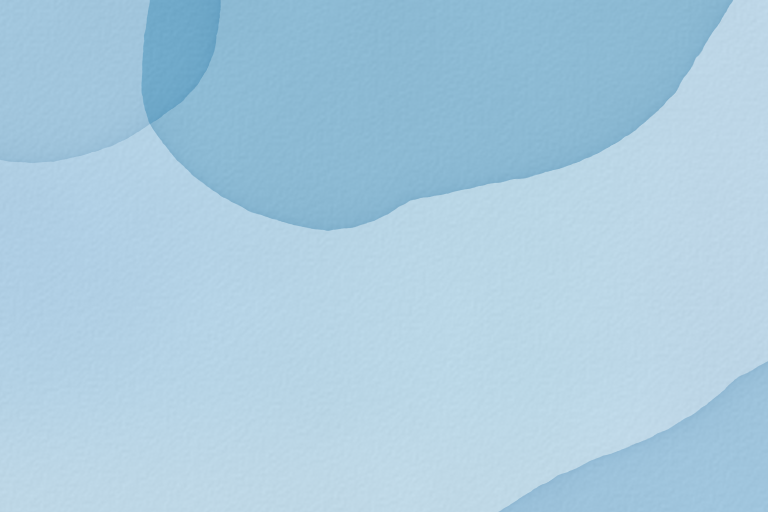
A Shadertoy shader for this background:

```glsl
// Overlapping pale blue watercolour washes on softly grained paper.

const vec3 PAPER = vec3(0.730, 0.843, 0.902);
const vec3 PAPER_COOL = vec3(0.685, 0.808, 0.895);
const vec3 WASH_DEEP = vec3(0.553, 0.732, 0.832);
const vec3 WASH_LIGHT = vec3(0.632, 0.775, 0.865);
const vec3 WASH_OVERLAP = vec3(0.445, 0.668, 0.793);
const vec3 WASH_CORNER = vec3(0.625, 0.772, 0.866);
const vec3 PIGMENT = vec3(1.0, 0.8, 0.6);   // channel loss where paint pools

float hash(vec2 p) {
    return fract(sin(dot(p, vec2(127.1, 311.7))) * 43758.5453);
}

float noise(vec2 p) {
    vec2 i = floor(p), f = fract(p);
    f = f * f * (3.0 - 2.0 * f);
    return mix(mix(hash(i), hash(i + vec2(1, 0)), f.x),
               mix(hash(i + vec2(0, 1)), hash(i + vec2(1, 1)), f.x), f.y);
}

float fbm(vec2 p) {
    float sum = 0.0, amp = 0.5;
    for (int i = 0; i < 4; i++) {
        sum += amp * noise(p);
        p = p * 2.03 + 17.0;
        amp *= 0.5;
    }
    return sum;
}

// Signed distance to a quadratic curve, positive on its left; keeps the nearer of it and d.
float nearer(float d, vec2 p, vec2 a, vec2 b, vec2 c) {
    const int STEPS = 16;
    vec2 start = a;
    for (int i = 1; i <= STEPS; i++) {
        float t = float(i) / float(STEPS);
        vec2 end = mix(mix(a, b, t), mix(b, c, t), t);
        vec2 e = end - start, q = p - start;
        float dist = length(q - e * clamp(dot(q, e) / dot(e, e), 0.0, 1.0));
        if (dist < abs(d)) d = e.x * q.y > e.y * q.x ? dist : -dist;
        start = end;
    }
    return d;
}

float deepWash(vec2 p) {
    float d = nearer(9.0, p, vec2(0.295, 1.02), vec2(0.260, 0.814), vec2(0.293, 0.758));
    d = nearer(d, p, vec2(0.293, 0.758), vec2(0.400, 0.578), vec2(0.635, 0.551));
    d = nearer(d, p, vec2(0.635, 0.551), vec2(0.713, 0.549), vec2(0.801, 0.609));
    d = nearer(d, p, vec2(0.801, 0.609), vec2(0.889, 0.625), vec2(0.977, 0.645));
    d = nearer(d, p, vec2(0.977, 0.645), vec2(1.191, 0.672), vec2(1.318, 0.818));
    return nearer(d, p, vec2(1.318, 0.818), vec2(1.344, 0.859), vec2(1.445, 1.02));
}

float lightWash(vec2 p) {
    float d = nearer(9.0, p, vec2(-0.04, 0.693), vec2(0.020, 0.682), vec2(0.068, 0.682));
    d = nearer(d, p, vec2(0.068, 0.682), vec2(0.234, 0.691), vec2(0.367, 0.814));
    return nearer(d, p, vec2(0.367, 0.814), vec2(0.434, 0.879), vec2(0.430, 1.02));
}

float cornerWash(vec2 p) {
    float d = nearer(9.0, p, vec2(1.523, 0.305), vec2(1.469, 0.279), vec2(1.436, 0.258));
    d = nearer(d, p, vec2(1.436, 0.258), vec2(1.348, 0.170), vec2(1.211, 0.121));
    return nearer(d, p, vec2(1.211, 0.121), vec2(1.094, 0.082), vec2(0.953, -0.012));
}

float coverage(float d, float pixel) {
    return smoothstep(-0.7 * pixel, 0.7 * pixel, d);
}

// Lays a wash over the base, with pigment pooled in a soft and a fine rim.
vec3 paint(vec3 base, vec3 wash, float d, float rim, float pixel) {
    float inside = max(d, 0.0);
    float pooled = rim * (0.6 * exp(-inside / 0.035) + 0.5 * exp(-inside / 0.005));
    return mix(base, wash - PIGMENT * pooled, coverage(d, pixel));
}

void mainImage(out vec4 fragColor, in vec2 fragCoord) {
    vec2 p = fragCoord / iResolution.xy * vec2(1.5, 1.0);
    float pixel = 1.0 / iResolution.y;

    // Slightly ragged outlines
    vec2 rough = vec2(fbm(p * 45.0), fbm(p * 45.0 + 50.0)) - 0.47;
    vec2 q = p + 0.006 * rough;
    float deep = deepWash(q);
    float light = lightWash(q);
    float corner = cornerWash(q);

    // Paper, cooler toward the left
    float cool = exp(-dot((p - vec2(0.0, 0.52)) * vec2(1.7, 2.6),
                          (p - vec2(0.0, 0.52)) * vec2(1.7, 2.6)));
    vec3 color = mix(PAPER, PAPER_COOL, cool);
    color += vec3(0.022, 0.008, 0.003) * smoothstep(0.3, 0.0, p.y);
    color += vec3(0.012, -0.002, 0.004) * smoothstep(1.0, 1.45, p.x);

    // Washes
    color = paint(color, WASH_DEEP, deep, 0.055, pixel);
    vec3 lightColor = mix(WASH_LIGHT, WASH_OVERLAP, coverage(deep, pixel));
    color = paint(color, lightColor, light, 0.05, pixel);
    color = paint(color, WASH_CORNER, corner, 0.06, pixel);

    // Cloudy pigment and embossed grain
    color += 0.018 * (fbm(p * 5.0) - 0.47);
    vec2 g = p * 150.0;
    color += 0.018 * (noise(g) - noise(g + vec2(0.5, -0.6)));
    color += 0.008 * (noise(p * 310.0) - 0.5);

    fragColor = vec4(clamp(color, 0.0, 1.0), 1.0);
}
```
